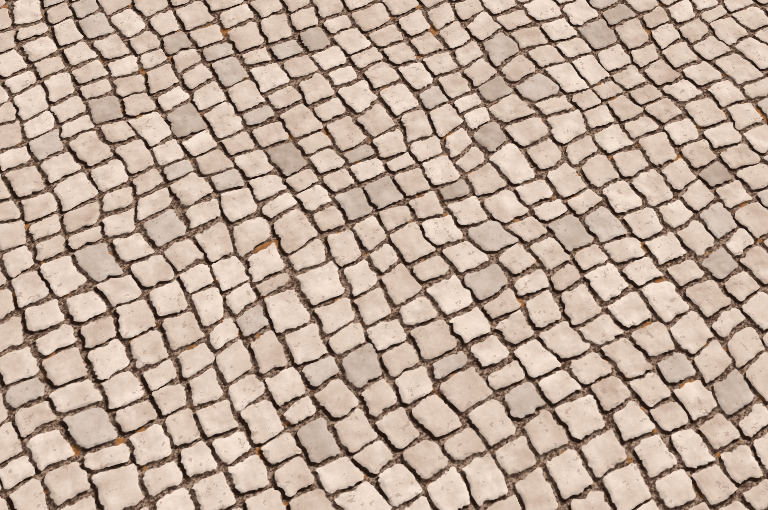
Write a Shadertoy shader that draws this texture.

```glsl
// Sunlit pavement of pale, hand-cut stone setts in slanting rows, seen at an angle.
// A tilted ground plane is split into staggered rows of uneven rounded blocks;
// a second sample of the block distance, toward the sun, gives bevels and joint shadows.

float hash(vec2 p) {
    return fract(sin(dot(p, vec2(127.1, 311.7))) * 43758.5453);
}

float noise(vec2 p) {
    vec2 i = floor(p), f = fract(p);
    f = f * f * (3.0 - 2.0 * f);
    return mix(mix(hash(i), hash(i + vec2(1, 0)), f.x),
               mix(hash(i + vec2(0, 1)), hash(i + vec2(1, 1)), f.x), f.y);
}

float fbm(vec2 p) {
    float sum = 0.0, amp = 0.53;
    for (int i = 0; i < 4; i++) {
        sum += amp * noise(p);
        p = mat2(1.6, 1.2, -1.2, 1.6) * p + 7.3;
        amp *= 0.5;
    }
    return sum;
}

// Canvas to ground plane, turned so x crosses the rows and y runs along them
vec2 groundGrid(vec2 p) {
    vec2 ground = vec2(p.x - 0.75, p.y) / (1.0 - 0.27 * p.y);
    vec2 across = vec2(0.877, 0.480);
    vec2 along = vec2(0.480, -0.877);
    return vec2(dot(ground, across) / 0.081, dot(ground, along) / 0.0755);
}

// Start of block k in a row, in block lengths
float blockStart(float row, float k) {
    return k + 0.38 * hash(vec2(row, k) + 0.5);
}

// Signed distance to the block (x) and the block's identity (yz)
vec3 sett(vec2 g) {
    // Wavy rows and ragged edges
    g += 0.5 * (vec2(noise(g * 0.45), noise(g * 0.45 + 31.0)) - 0.5);
    g += 0.10 * (vec2(noise(g * 4.0), noise(g * 4.0 + 17.0)) - 0.5);
    g += 0.05 * (vec2(noise(g * 13.0), noise(g * 13.0 + 53.0)) - 0.5);

    float row = floor(g.x);
    float v = g.y + 0.8 * hash(vec2(row, 9.0));
    float k = floor(v);
    if (v < blockStart(row, k)) k -= 1.0;
    float lo = blockStart(row, k), hi = blockStart(row, k + 1.0);
    vec2 id = vec2(row, k);

    // Slightly turned and tapered block with rounded corners
    vec2 c = vec2(g.x - row - 0.5, v - 0.5 * (lo + hi));
    vec2 halfSize = vec2(0.5, 0.5 * (hi - lo));
    float turn = 0.20 * (hash(id + 3.1) - 0.5);
    vec2 taper = 0.16 * (vec2(hash(id + 5.7), hash(id + 8.3)) - 0.5);
    vec2 inset = 0.035 + 0.06 * vec2(hash(id + 11.9), hash(id + 14.2));
    c += turn * vec2(-c.y, c.x);
    vec2 e = abs(c) - halfSize + inset + taper * c.yx + 0.13;
    float d = length(max(e, 0.0)) + min(max(e.x, e.y), 0.0) - 0.13;
    return vec3(d, id);
}

void mainImage(out vec4 fragColor, in vec2 fragCoord) {
    vec2 p = fragCoord / iResolution.y;
    vec2 g = groundGrid(p);
    vec2 sun = vec2(0.10, -0.055);
    vec3 block = sett(g);
    float d = block.x;
    vec2 id = block.yz;
    float dSun = sett(g + sun).x;
    float grain = noise(g * 22.0);

    // Stone face: own tone, mottling, shallow cleft relief and fine grain
    vec2 q = g + 19.0 * vec2(hash(id + 1.3), hash(id + 2.6));
    float mottle = fbm(q * 2.2);
    float tone = 0.5 + 1.5 * (mottle - 0.5) + 0.75 * (hash(id + 21.0) - 0.5);
    float relief = fbm((q + sun) * 2.6 + 40.0) - fbm(q * 2.6 + 40.0);
    tone += 1.3 * relief * (0.4 + hash(id + 4.4)) + 0.30 * (grain - 0.5);
    vec3 stone = mix(vec3(0.83, 0.735, 0.665), vec3(0.93, 0.855, 0.795),
                     clamp(tone + 0.08, -0.5, 1.25));
    stone *= 1.0 - 0.09 * step(0.88, hash(id + 27.0));
    stone = mix(stone, vec3(0.67, 0.56, 0.49), 0.5 * smoothstep(0.72, 0.84, noise(q * 7.0) * 0.6 + grain * 0.4));

    // Worn rim, bright toward the sun and dull away from it
    float rim = smoothstep(-0.13, 0.0, d);
    stone *= 1.0 + rim * (1.3 * clamp(dSun - d, -0.12, 0.05) - 0.04);

    // Gritty joint filling, shaded by the block that stands on its sunny side
    float grit = 0.55 * noise(g * 16.0 + 5.0) + 0.45 * noise(g * 31.0);
    vec3 joint = mix(vec3(0.31, 0.22, 0.17), vec3(0.70, 0.59, 0.51),
                     smoothstep(0.15, 0.85, grit));
    joint = mix(joint, vec3(0.72, 0.45, 0.22), 0.7 * smoothstep(0.86, 0.92, noise(g * 3.0 + 70.0)));
    float shade = smoothstep(0.04, -0.03, dSun) * (0.5 + 0.5 * smoothstep(0.25, 0.6, noise(g * 2.3)));
    joint = mix(joint, vec3(0.10, 0.055, 0.035), 0.88 * shade);

    vec3 color = mix(stone, joint, smoothstep(-0.022, 0.022, d));
    fragColor = vec4(clamp(color, 0.0, 1.0), 1.0);
}
```
